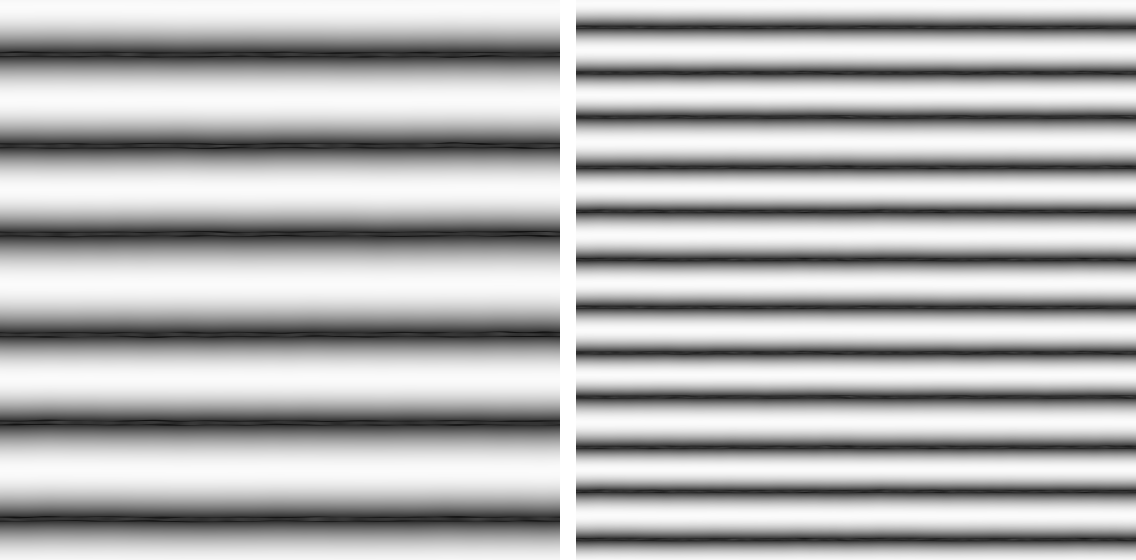
Left, the tile; right, the same tile 2 across and 2 down.
A Shadertoy shader for this pattern:

```glsl
float hash(vec2 p) {
    vec3 q = fract(vec3(p.xyx) * 0.1031);
    q += dot(q, q.yzx + 33.33);
    return fract((q.x + q.y) * q.z);
}

// 1D gradient noise over x in 0..1, wrapping after a whole number of cells
float wrapNoise(float x, float cells, float seed) {
    float t = x * cells;
    float i = floor(t), f = t - i;
    float left = (hash(vec2(mod(i, cells), seed)) * 2.0 - 1.0) * f;
    float right = (hash(vec2(mod(i + 1.0, cells), seed)) * 2.0 - 1.0) * (f - 1.0);
    return 2.0 * mix(left, right, f * f * f * (f * (f * 6.0 - 15.0) + 10.0));
}

// Height of seam k, in rows: uneven spacing that wraps every six rows
float seamHeight(float k, float x) {
    float turn = 6.2831853 * k / 6.0;
    float jitter = 0.0158 * cos(turn - 2.54)
                 + 0.0307 * cos(2.0 * turn - 0.825)
                 - 0.0143 * cos(3.0 * turn);
    float id = mod(k, 6.0);
    return k + 0.444 + jitter
         + 0.009 * wrapNoise(x, 4.0, id + 11.0)
         + 0.003 * wrapNoise(x, 17.0, id + 23.0);
}

void mainImage(out vec4 fragColor, in vec2 fragCoord) {
    vec2 uv = fragCoord / iResolution.xy;
    float y = uv.y * 6.0;
    float pixel = 6.0 / iResolution.y;

    // Seams enclosing this point
    float k = floor(y);
    if (y < seamHeight(k, uv.x)) k -= 1.0;
    float low = seamHeight(k, uv.x);
    float high = seamHeight(k + 1.0, uv.x);

    // Rounded slat shading, brightest along its middle
    float across = (y - low) / (high - low) * 2.0 - 1.0;
    float shade = 0.115 + 0.868 * (1.0 - across * across);

    // Flat strip inside the nearest seam
    bool lower = across < 0.0;
    float dist = lower ? y - low : y - high;
    float id = mod(lower ? k : k + 1.0, 6.0);
    float strip = 1.0 - smoothstep(-0.6 * pixel, 0.6 * pixel, abs(dist) - 0.023);
    shade = mix(shade, 0.205 + 0.05 * wrapNoise(uv.x, 24.0, id + 31.0), strip);

    // Worn dark cracks along both strip edges
    for (float side = -1.0; side <= 1.0; side += 2.0) {
        float seed = id * 2.0 + side + 47.0;
        float edge = side * (0.021 + 0.008 * wrapNoise(uv.x, 13.0, seed));
        float width = 0.006 + 0.005 * wrapNoise(uv.x, 19.0, seed + 30.0);
        float crack = 1.0 - smoothstep(-0.6 * pixel, 0.6 * pixel, abs(dist - edge) - width);
        float wear = clamp(0.65 + 0.7 * wrapNoise(uv.x, 9.0, seed + 60.0), 0.15, 1.0);
        shade = mix(shade, 0.07, crack * wear);
    }

    fragColor = vec4(vec3(shade), 1.0);
}
```
